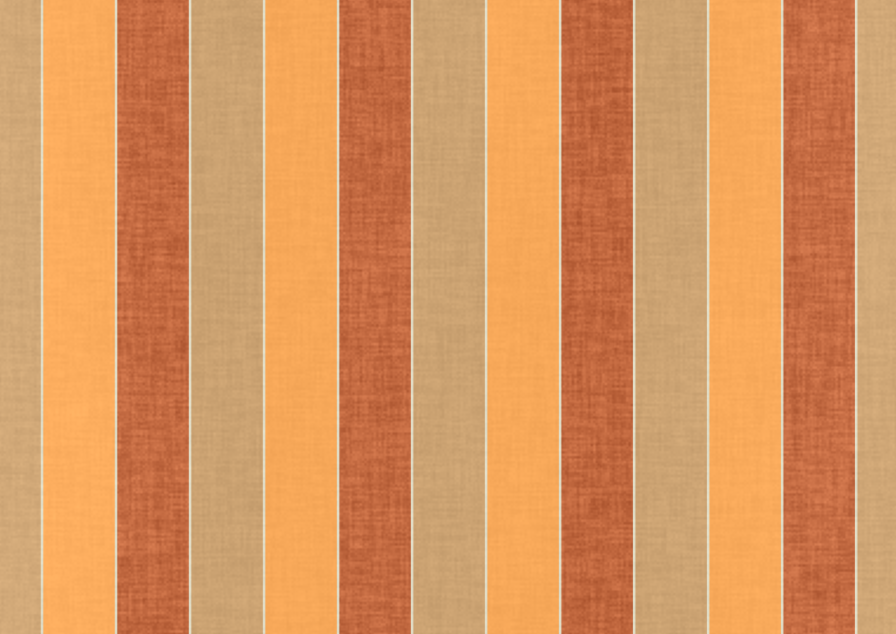
A WebGL 2 fragment shader for this texture:

```glsl
#version 300 es
precision highp float;
// Woven awning cloth: upright stripes in orange, rust and tan, parted by thin pale lines.
// Stripes come from a repeated index; the weave is stretched value noise along
// the warp and weft, strongest in the rust yarn.

uniform vec2 u_resolution;
out vec4 fragColor;

float hash(vec2 p) {
    vec3 q = fract(vec3(p.xyx) * 0.1031);
    q += dot(q, q.yzx + 33.33);
    return fract((q.x + q.y) * q.z);
}

float valueNoise(vec2 p) {
    vec2 cell = floor(p), f = fract(p);
    f = f * f * (3.0 - 2.0 * f);
    float low = mix(hash(cell), hash(cell + vec2(1, 0)), f.x);
    float high = mix(hash(cell + vec2(0, 1)), hash(cell + vec2(1, 1)), f.x);
    return mix(low, high, f.y);
}

// Signed thread texture, roughly -1 to 1: upright warp, level weft and fine grain.
float weave(vec2 p) {
    float warp = valueNoise(p * vec2(330.0, 28.0)) - 0.5;
    float weft = valueNoise(p * vec2(45.0, 340.0) + 71.0) - 0.5;
    float grain = valueNoise(p * 380.0 + 19.0) - 0.5;
    return 0.7 * warp + 0.8 * weft + 0.7 * grain;
}

void main() {
    // The canvas is one unit wide.
    vec2 p = gl_FragCoord.xy / u_resolution.x;
    float pixel = 1.0 / u_resolution.x;

    // Stripe position and its place in the three-colour cycle.
    float pitch = 0.0826;
    float s = (p.x - 0.0469) / pitch;
    float stripe = floor(s);
    float kind = mod(stripe, 3.0);

    vec3 orange = vec3(0.975, 0.665, 0.355);
    vec3 rust = vec3(0.765, 0.415, 0.255);
    vec3 tan_ = vec3(0.80, 0.64, 0.45);
    vec3 color = kind < 0.5 ? orange : kind < 1.5 ? rust : tan_;
    float roughness = kind < 0.5 ? 0.028 : kind < 1.5 ? 0.095 : 0.04;

    // Threads, soft unevenness, and a slightly lighter cloth toward the sides.
    color += roughness * weave(p) * vec3(1.0, 0.9, 0.75);
    color += 0.012 * (valueNoise(p * vec2(9.0, 5.0) + 7.0) - 0.5);
    color += 0.008 * (hash(vec2(stripe + 40.0, 3.0)) - 0.5);
    color += 0.025 * smoothstep(0.25, 0.5, abs(p.x - 0.5)) - 0.006;

    // Pale dividing lines centred on every stripe boundary.
    float edge = abs(fract(s + 0.5) - 0.5) * pitch;
    float line = 1.0 - smoothstep(-0.5 * pixel, 0.5 * pixel, edge - 0.0015);
    vec3 ivory = vec3(0.88, 0.86, 0.77) + 0.03 * weave(p);
    color = mix(color, ivory, line);

    fragColor = vec4(clamp(color, 0.0, 1.0), 1.0);
}
```
